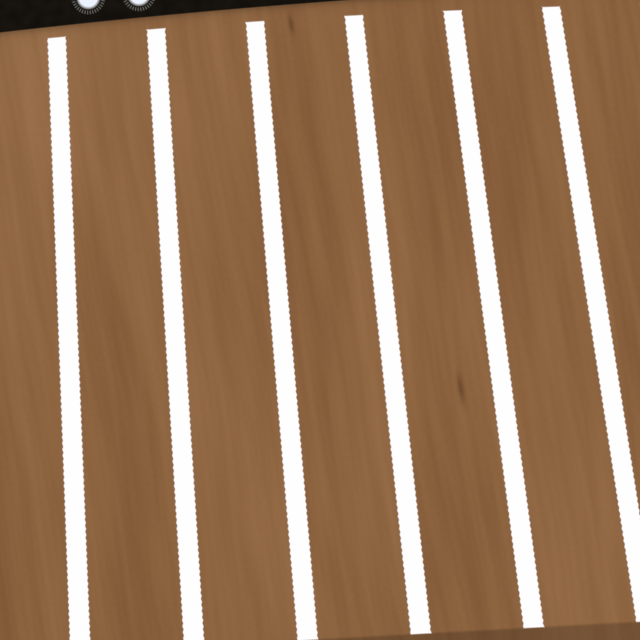
Write a Shadertoy shader that draws this pattern.

```glsl
const vec3 WOOD = vec3(0.55, 0.388, 0.248);
const vec3 WOOD_DARK = vec3(0.455, 0.305, 0.18);
const vec3 WOOD_LIGHT = vec3(0.625, 0.462, 0.315);
const vec3 KNOT = vec3(0.33, 0.20, 0.12);
const vec3 STRIPE = vec3(1.0, 0.995, 0.995);
const vec3 FRINGE = vec3(0.66, 0.57, 0.62);
const vec3 BACKDROP = vec3(0.085, 0.07, 0.055);
const vec3 METAL = vec3(0.36, 0.35, 0.33);
const vec3 GLINT = vec3(0.93, 0.95, 1.0);

const float FIRST_X = 0.0863;      // first stripe centre at the top
const float FIRST_SLOPE = 0.0387;  // its drift to the right on the way down
const float PITCH = 0.1546;        // stripe spacing at the top
const float PITCH_GROWTH = 0.0233; // spacing gained from top to bottom
const float HALF_WIDTH = 0.0141;
const float WIDTH_GROWTH = 0.0017;
const float TOOTH_COUNT = 105.0;
const float TOOTH_DEPTH = 0.0006;
const float SOFTNESS = 0.0016;
const float GRAIN_SLANT = 0.16;
const float TAU = 6.2831853;

vec2 gradientAt(vec2 cell) {
    float n = dot(cell, vec2(127.1, 311.7));
    float angle = TAU * fract(sin(n) * 43758.54);
    return vec2(cos(angle), sin(angle));
}

float gradientNoise(vec2 p) {
    vec2 c = floor(p), f = fract(p);
    vec2 w = f * f * f * (f * (f * 6.0 - 15.0) + 10.0);
    float a = dot(gradientAt(c), f);
    float b = dot(gradientAt(c + vec2(1, 0)), f - vec2(1, 0));
    float d = dot(gradientAt(c + vec2(0, 1)), f - vec2(0, 1));
    float e = dot(gradientAt(c + vec2(1, 1)), f - vec2(1, 1));
    return mix(mix(a, b, w.x), mix(d, e, w.x), w.y);
}

// Coverage of the region where dist is negative
float cover(float dist, float soft) {
    return 1.0 - smoothstep(-soft, soft, dist);
}

float knot(vec2 p, vec2 centre, vec2 size) {
    vec2 q = p - centre;
    q.x -= GRAIN_SLANT * q.y;
    q /= size;
    return exp(-dot(q, q));
}

// p.y runs down from the top edge
vec3 woodColor(vec2 p) {
    vec2 g = vec2(p.x - GRAIN_SLANT * p.y, p.y);
    g.x += 0.012 * gradientNoise(p * vec2(4.0, 2.5));
    float broad = gradientNoise(g * vec2(7.0, 1.8) + 3.0);
    float streak = gradientNoise(g * vec2(38.0, 3.0) + 11.0);
    float fine = gradientNoise(g * vec2(110.0, 7.0) + 29.0);
    float mottle = gradientNoise(p * 150.0);
    float tone = 0.55 * broad + 0.38 * streak + 0.24 * fine + 0.08 * mottle;
    tone += 0.35 * exp(-10.0 * dot(p - vec2(0.02, 0.15), p - vec2(0.02, 0.15)));
    tone += 0.22 * smoothstep(0.65, 1.0, p.x) * smoothstep(0.55, 0.9, p.y);
    tone -= 0.18 * smoothstep(0.4, 0.0, p.x) * smoothstep(0.35, 0.9, p.y);
    vec3 color = mix(WOOD, WOOD_LIGHT, clamp(tone, 0.0, 1.0));
    color = mix(color, WOOD_DARK, clamp(-tone, 0.0, 1.0));
    float knots = knot(p, vec2(0.72, 0.607), vec2(0.005, 0.022))
                + knot(p, vec2(0.455, 0.038), vec2(0.004, 0.014));
    return mix(color, KNOT, 0.5 * min(knots, 1.0));
}

// Signed distance to the nearest stripe of the fan
float stripeDistance(vec2 p, float topEdge, float bottomEdge) {
    float pitch = PITCH + PITCH_GROWTH * p.y;
    float lane = (p.x - FIRST_X - FIRST_SLOPE * p.y) / pitch;
    float side = abs(fract(lane + 0.5) - 0.5) * pitch;
    side += TOOTH_DEPTH * sin(TAU * TOOTH_COUNT * p.y);
    float across = side - HALF_WIDTH - WIDTH_GROWTH * p.y;
    return max(across, max(topEdge - p.y, p.y - bottomEdge));
}

void mainImage(out vec4 fragColor, in vec2 fragCoord) {
    vec2 p = fragCoord / iResolution.xy;
    p.y = 1.0 - p.y;
    float soft = max(SOFTNESS, 0.75 / iResolution.y);
    float stripeTop = 0.067 - 0.099 * p.x + 0.039 * p.x * p.x;
    float stripeBottom = 1.0263 - 0.0548 * p.x;
    float boardTop = 0.0505 - 0.115 * p.x + 0.04 * p.x * p.x;

    // Board with its shaded lower edge
    vec3 color = woodColor(p);
    color *= 1.0 - 0.2 * cover(stripeBottom - p.y, 2.0 * soft);
    color *= 1.0 - 0.25 * exp(-max(p.y - boardTop, 0.0) / 0.006);

    // Stripes with a faint fringe
    float dist = stripeDistance(p, stripeTop, stripeBottom);
    color = mix(color, FRINGE, 0.55 * cover(dist - 0.0008, soft));
    color = mix(color, STRIPE, cover(dist, soft));

    // Dark backdrop above the board
    vec3 back = BACKDROP * (1.0 + 0.3 * gradientNoise(p * 60.0));
    for (int i = 0; i < 2; i++) {
        vec2 q = p - vec2(0.138 + 0.079 * float(i), -0.004 - 0.005 * float(i));
        float r = length(q);
        float beads = 0.5 + 0.5 * sin(36.0 * atan(q.y, q.x));
        back = mix(back, METAL * (0.35 + 0.65 * beads), cover(abs(r - 0.0235) - 0.003, soft));
        back = mix(back, METAL, cover(r - 0.019, soft));
        back = mix(back, GLINT, cover(r - 0.0165, 2.0 * soft));
    }
    color = mix(color, back, cover(p.y - boardTop, soft));
    fragColor = vec4(color, 1.0);
}
```
